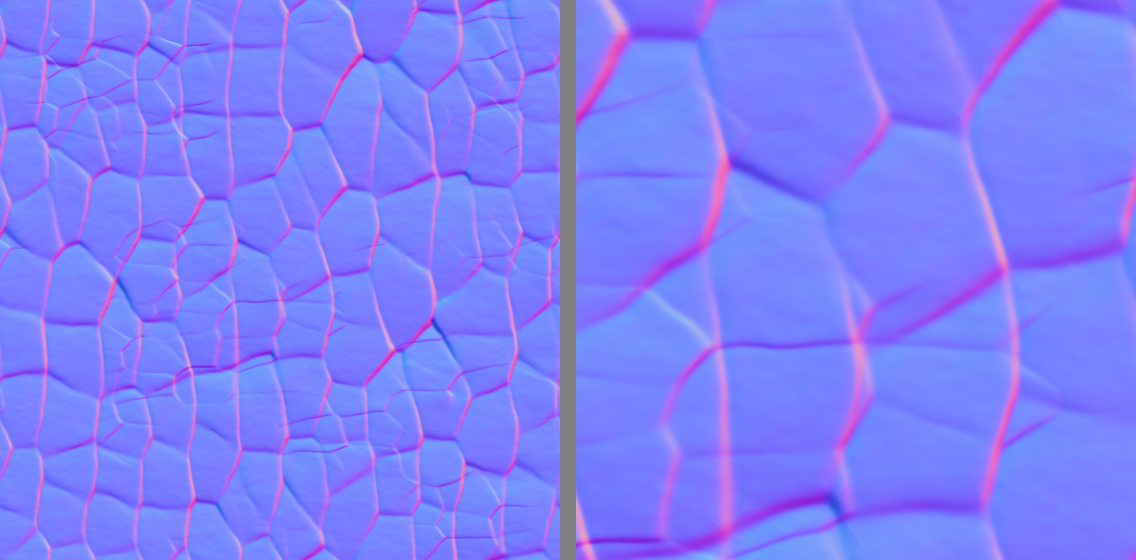
Left, the full canvas; right, a detail of the centre.
This texture map is drawn by a WebGL 1 fragment shader. Its source:

```glsl
precision highp float;
// Tileable normal map of cracked bark: upright plates that drop off at their right and lower rims.

uniform vec2 u_resolution;

#define PLATES vec2(12.0, 9.0)    // main plates across and up
#define FLAKES vec2(10.0, 20.0)   // small secondary flakes
#define TILT vec2(0.052, 0.026)   // lean of each plate
#define DOME 0.75                 // vertical rounding of each plate
#define STEP_VARIATION 0.0022     // random height between plates
#define RIM_SHARPNESS 30.0
#define GROOVE_DEPTH 0.0011
#define GROOVE_WIDTH 0.16
#define MERGE_CHANCE 0.13         // share of plates swallowed by neighbours
#define WARP 0.034                // raggedness of the cracks
#define GRAIN 0.0032              // height of the surface bumps
#define SAMPLE_STEP 0.0013

float hash(vec2 p) {
  return fract(sin(dot(p, vec2(127.1, 311.7))) * 43758.5453);
}

// Value noise that wraps after a whole number of lattice cells
float noise(vec2 p, vec2 period) {
  vec2 i = floor(p);
  vec2 f = p - i;
  f = f * f * f * (f * (f * 6.0 - 15.0) + 10.0);
  vec2 a = mod(i, period);
  vec2 b = mod(i + 1.0, period);
  return mix(mix(hash(a), hash(vec2(b.x, a.y)), f.x),
             mix(hash(vec2(a.x, b.y)), hash(b), f.x), f.y);
}

// Wrapping fractal noise, centred on zero
float fbm(vec2 uv, vec2 frequency, float seed) {
  float sum = 0.0;
  float amplitude = 0.5;
  for (int i = 0; i < 4; i++) {
    vec2 offset = floor(vec2(hash(vec2(seed, float(i))), hash(vec2(float(i), seed + 9.0))) * 50.0);
    sum += amplitude * (noise(uv * frequency + offset, frequency) - 0.5);
    frequency *= 2.0;
    amplitude *= 0.48;
  }
  return sum;
}

// Tilted, domed plates blended over narrow rims, with a groove between them
float plates(vec2 uv, vec2 grid, float seed, float grooveDepth) {
  vec2 p = uv * grid;
  vec2 base = floor(p);
  float total = 0.0;
  float weights = 0.0;
  float nearest = 9.0;
  float second = 9.0;
  for (int y = -2; y <= 2; y++) {
    for (int x = -1; x <= 1; x++) {
      vec2 cell = base + vec2(float(x), float(y));
      vec2 id = mod(cell, grid) + seed;
      vec2 jitter = vec2(hash(id), hash(id + 37.3)) - 0.5;
      vec2 r = p - cell - 0.5 - jitter * vec2(0.55, 0.9);
      float d = length(r * vec2(1.25, 1.0));
      d += 9.0 * step(hash(id + 71.9), MERGE_CHANCE);
      second = min(second, max(nearest, d));
      nearest = min(nearest, d);
      vec2 local = r / grid;
      float level = TILT.x * local.x - TILT.y * local.y - DOME * local.y * local.y
                  + STEP_VARIATION * (hash(id + 13.7) - 0.5);
      float w = exp(-RIM_SHARPNESS * d);
      total += w * level;
      weights += w;
    }
  }
  float gap = (second - nearest) / GROOVE_WIDTH;
  return total / weights - grooveDepth * exp(-gap * gap);
}

float barkHeight(vec2 uv) {
  vec2 warped = uv + WARP * vec2(fbm(uv, vec2(7.0, 6.0), 1.0), fbm(uv, vec2(6.0, 9.0), 2.0));
  float patches = noise(uv * 8.0, vec2(8.0));
  float height = plates(warped, PLATES, 0.0, GROOVE_DEPTH * mix(0.4, 1.3, patches));
  // Short faint cracks appear only in patches
  float flaked = smoothstep(0.4, 0.8, noise(uv * 9.0 + 3.0, vec2(9.0)));
  height += 0.6 * flaked * plates(warped, FLAKES, 5.0, 0.0005);
  return height + GRAIN * fbm(uv, vec2(12.0, 19.0), 3.0);
}

void main() {
  vec2 uv = gl_FragCoord.xy / u_resolution;
  float here = barkHeight(uv);
  float right = barkHeight(uv + vec2(SAMPLE_STEP, 0.0));
  float above = barkHeight(uv + vec2(0.0, SAMPLE_STEP));
  vec2 slope = vec2(right - here, above - here) / SAMPLE_STEP;
  vec3 normal = normalize(vec3(-slope, 1.0));
  gl_FragColor = vec4(normal * 0.5 + 0.5, 1.0);
}
```
